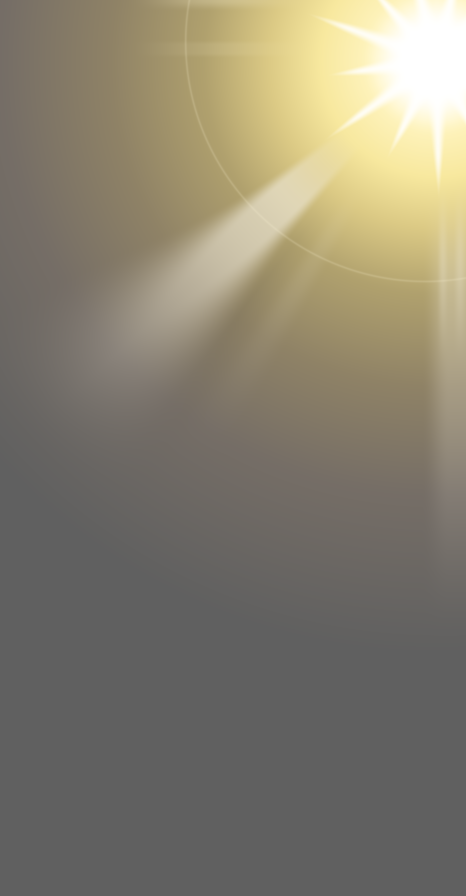
A WebGL 1 fragment shader for this background:

```glsl
precision highp float;
uniform vec2 u_resolution;

// Lengths are in canvas widths, y runs down from the top edge
#define SUN vec2(0.9375, 0.13)
#define RING_CENTER vec2(0.9125, 0.09)
#define RING_RADIUS 0.514
#define SPIKE_STEP 27.7
#define SPIKE_START -20.0
#define BEAM_ANGLE 42.5
#define BEAM_HALF 5.8
#define GREY vec3(0.375)
#define BEAM_COLOR vec3(0.95, 0.93, 0.88)
#define CREAM vec3(1.0, 0.97, 0.85)

// Soft band around a centre
float band(float x, float center, float halfWidth, float soft) {
  return 1.0 - smoothstep(halfWidth - soft, halfWidth + soft, abs(x - center));
}

// Rises from a to b, then falls from b to c
float pulse(float x, float a, float b, float c) {
  return smoothstep(a, b, x) * (1.0 - smoothstep(b, c, x));
}

float ramp(float r, float outer, float inner) {
  return clamp((outer - r) / (outer - inner), 0.0, 1.0);
}

// Radial falloff from grey through amber to pale yellow
vec3 sunGlow(float r) {
  vec3 c = mix(GREY, vec3(0.46, 0.43, 0.40), ramp(r, 1.28, 0.93));
  c = mix(c, vec3(0.56, 0.51, 0.40), ramp(r, 0.93, 0.70));
  c = mix(c, vec3(0.69, 0.63, 0.43), ramp(r, 0.70, 0.50));
  c = mix(c, vec3(0.86, 0.79, 0.52), ramp(r, 0.50, 0.36));
  c = mix(c, vec3(0.97, 0.91, 0.62), ramp(r, 0.36, 0.25));
  return mix(c, vec3(1.0, 0.96, 0.76), ramp(r, 0.25, 0.13));
}

// Tapered star points, alternating long and short
float spikes(float r, float angle) {
  float turn = (angle - SPIKE_START) / SPIKE_STEP;
  float index = floor(turn + 0.5);
  float reach = mix(0.30, 0.24, mod(index, 2.0));
  float taper = max(1.0 - r / reach, 0.0);
  float across = r * abs(sin(radians((turn - index) * SPIKE_STEP)));
  float width = 0.034 * taper + 0.002;
  return (1.0 - smoothstep(0.0, width, across)) * smoothstep(0.0, 0.35, taper);
}

void main() {
  vec2 p = vec2(gl_FragCoord.x, u_resolution.y - gl_FragCoord.y) / u_resolution.x;
  vec2 q = p - SUN;
  float r = length(q);
  // Zero degrees points left, ninety points down
  float angle = degrees(atan(q.y, -q.x));

  vec3 color = sunGlow(r);

  // Diagonal beam, its shadow and a faint companion
  float soft = mix(1.8, 7.0, smoothstep(0.4, 1.0, r));
  float beam = band(angle, BEAM_ANGLE, BEAM_HALF, soft);
  color *= 1.0 - 0.07 * band(angle, 52.0, 1.5, 4.0) * pulse(r, 0.35, 0.65, 1.1);
  color = mix(color, BEAM_COLOR, 0.6 * beam * pulse(r, 0.22, 0.45, 1.2));
  color = mix(color, BEAM_COLOR, 0.08 * band(angle, 58.5, 2.0, 1.8) * pulse(r, 0.3, 0.5, 1.0));

  // Vertical beam along the right side with two fine streaks
  float column = smoothstep(0.905, 0.965, p.x);
  color = mix(color, BEAM_COLOR, 0.3 * column * pulse(p.y, 0.38, 0.62, 1.38));
  float streaks = band(p.x, 0.95, 0.007, 0.007) + band(p.x, 0.987, 0.008, 0.008);
  color = mix(color, BEAM_COLOR, 0.22 * streaks * pulse(p.y, 0.38, 0.56, 0.8));

  // Faint horizontal reflections
  float across = pulse(p.x, 0.27, 0.47, 0.68);
  float reflections = 0.1 * band(p.y, 0.105, 0.014, 0.006);
  reflections += 0.25 * (1.0 - smoothstep(0.0, 0.025, p.y));
  color = mix(color, CREAM, reflections * across);

  // Thin halo ring
  float lineWidth = max(0.0025, 0.7 / u_resolution.x);
  float ringDistance = (length(p - RING_CENTER) - RING_RADIUS) / lineWidth;
  color = mix(color, CREAM, 0.17 * exp(-ringDistance * ringDistance));

  // White star and core
  color = mix(color, vec3(1.0), 0.85 * spikes(r, angle));
  color = mix(color, vec3(1.0), 1.0 - smoothstep(0.07, 0.165, r));

  gl_FragColor = vec4(color, 1.0);
}
```
